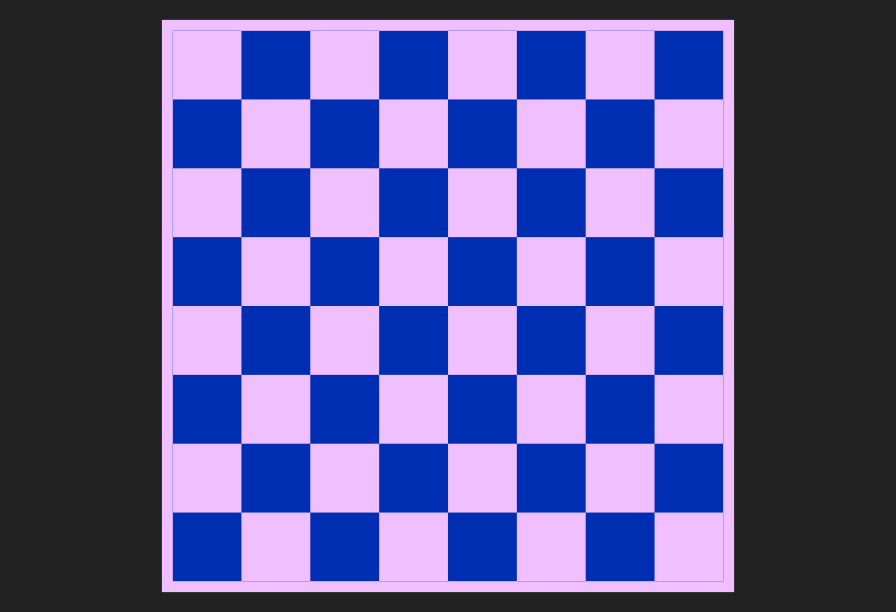
This pattern is drawn by a Shadertoy shader. Its source:

```glsl
// Signed square wave with smoothed steps: +1 in even cells, -1 in odd cells
float cellSign(float x, float pixel) {
    float wave = 0.5 - abs(mod(x + 0.5, 2.0) - 1.0);
    return clamp(2.0 * wave / pixel, -1.0, 1.0);
}

// Coverage of a centred square
float squareMask(vec2 p, float halfSize, float pixel) {
    vec2 inside = clamp(0.5 + (halfSize - abs(p)) / pixel, 0.0, 1.0);
    return inside.x * inside.y;
}

void mainImage(out vec4 fragColor, in vec2 fragCoord) {
    vec2 p = (fragCoord - 0.5 * iResolution.xy) / iResolution.y;
    float pixel = 1.0 / iResolution.y;

    vec3 background = vec3(0.133);
    vec3 pink = vec3(0.94, 0.75, 1.0);
    vec3 blue = vec3(0.0, 0.18, 0.70);

    // Eight by eight checks, blue at the lower left
    float cellSize = 0.9 / 8.0;
    vec2 cell = p / cellSize + 4.0;
    float cellPixel = pixel / cellSize;
    float check = 0.5 + 0.5 * cellSign(cell.x, cellPixel) * cellSign(cell.y, cellPixel);

    // Pink board with a narrow rim around the checks
    vec3 color = mix(background, pink, squareMask(p, 0.4675, pixel));
    color = mix(color, blue, check * squareMask(p, 0.45, pixel));

    fragColor = vec4(color, 1.0);
}
```
